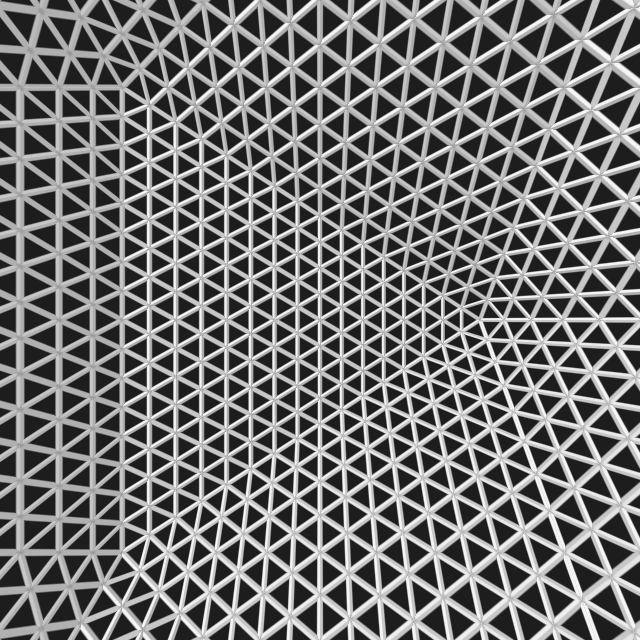
Give the GLSL for this pattern, as a three.js fragment shader.

```glsl
// A white strut lattice seen from the centre of an icosahedron. Each view ray
// finds its face through the three nearest corners; barycentric coordinates
// then give three families of ridged struts, lit from the upper left.

varying vec2 vUv;

const float PI = 3.14159265;
const float DIVISIONS = 16.0;       // struts per face edge
const float FACE_HEIGHT = 0.9106;   // triangle height for unit circumradius
const float HALF_WIDTH = 0.099;     // strut half width, in lattice rows
const float EDGE_BLUR = 0.0023;     // soft edge, in canvas units
const vec3 LIGHT = vec3(-0.595, 0.486, -0.640);

const float BACKGROUND = 0.112;
const float SHADE_TONE = 0.69;
const float BODY_TONE = 0.78;
const float LIT_TONE = 0.96;

// Corners: two staggered rings of five, then the two poles on the x axis.
vec3 icosahedronCorner(float index) {
  if (index > 9.5) return vec3(index > 10.5 ? -1.0 : 1.0, 0.0, 0.0);
  float angle = index * PI / 5.0;
  float side = mod(index, 2.0) < 0.5 ? 1.0 : -1.0;
  return vec3(side, 2.0 * sin(angle), 2.0 * cos(angle)) / sqrt(5.0);
}

// The three corners closest to the ray span the face that it hits.
void findFace(vec3 ray, out vec3 a, out vec3 b, out vec3 c) {
  vec3 best = vec3(-10.0);
  a = b = c = vec3(0.0);
  for (int i = 0; i < 12; i++) {
    vec3 corner = icosahedronCorner(float(i));
    float closeness = dot(ray, corner);
    if (closeness > best.x) {
      best = vec3(closeness, best.xy);
      c = b; b = a; a = corner;
    } else if (closeness > best.y) {
      best = vec3(best.x, closeness, best.y);
      c = b; b = corner;
    } else if (closeness > best.z) {
      best.z = closeness;
      c = corner;
    }
  }
}

// Weights that rebuild the ray from the three corners.
vec3 cornerWeights(vec3 ray, vec3 a, vec3 b, vec3 c) {
  float volume = dot(a, cross(b, c));
  return vec3(dot(ray, cross(b, c)), dot(ray, cross(c, a)),
              dot(ray, cross(a, b))) / volume;
}

// Tone of one sloped strut facet under the directional light.
float facetTone(vec3 normal, vec3 light) {
  float lambert = dot(normal, light);
  float tone = mix(SHADE_TONE, BODY_TONE, smoothstep(-0.05, 0.2, lambert));
  return mix(tone, LIT_TONE, smoothstep(0.66, 0.84, lambert));
}

// Roof-shaped strut: blends the tones of the facets on both sides of a ridge.
float strutTone(float offset, vec3 across, vec3 inward, float blur) {
  float low = facetTone(normalize(inward - across), LIGHT);
  float high = facetTone(normalize(inward + across), LIGHT);
  return mix(low, high, smoothstep(-blur, blur, offset));
}

void main() {
  // Square camera with a ninety degree field of view.
  vec3 ray = vec3(2.0 * vUv - 1.0, 1.0);
  vec3 a, b, c;
  findFace(ray, a, b, c);

  // Signed distance to the nearest strut in each of the three directions.
  vec3 weights = cornerWeights(ray, a, b, c);
  float total = weights.x + weights.y + weights.z;
  vec3 rows = weights / total * DIVISIONS;
  vec3 offsets = rows - floor(rows + 0.5);
  vec3 gaps = abs(offsets);
  float blur = 2.0 * EDGE_BLUR * DIVISIONS / (FACE_HEIGHT * total);

  // The nearest ridge wins where struts overlap.
  vec3 inward = -normalize(a + b + c);
  float offset = offsets.x;
  vec3 across = a - 0.5 * (b + c);
  if (gaps.y < min(gaps.x, gaps.z)) {
    offset = offsets.y;
    across = b - 0.5 * (c + a);
  } else if (gaps.z < gaps.x) {
    offset = offsets.z;
    across = c - 0.5 * (a + b);
  }
  float tone = strutTone(offset, normalize(across), inward, 0.5 * blur);

  // Faint darkening where the ridges meet.
  float nodeDistance = max(gaps.x, max(gaps.y, gaps.z));
  tone *= mix(0.86, 1.0, smoothstep(0.02, 0.13, nodeDistance));

  float nearest = min(gaps.x, min(gaps.y, gaps.z));
  float cover = 1.0 - smoothstep(-0.6 * blur, 0.6 * blur, nearest - HALF_WIDTH);
  gl_FragColor = vec4(vec3(mix(BACKGROUND, tone, cover)), 1.0);
}
```
